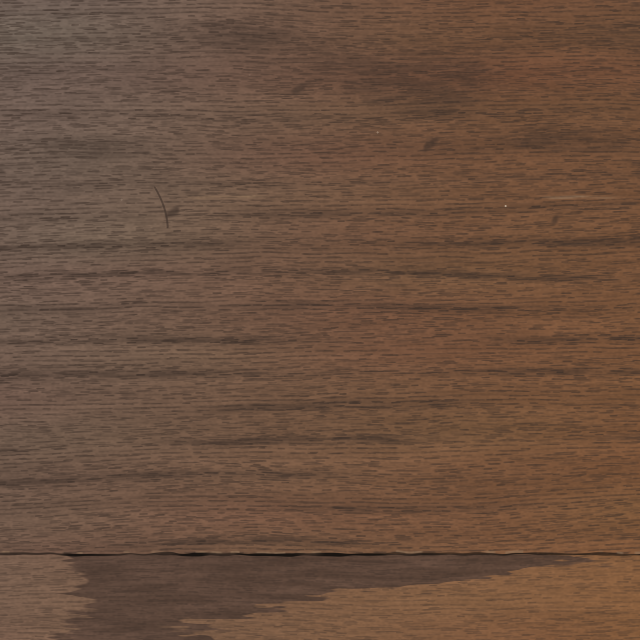
A WebGL 2 fragment shader for this texture:

```glsl
#version 300 es
precision highp float;

uniform vec2 u_resolution;
out vec4 fragColor;

// Board tones at the four corners
const vec3 TOP_LEFT = vec3(0.450, 0.390, 0.350);
const vec3 TOP_RIGHT = vec3(0.446, 0.309, 0.226);
const vec3 BOTTOM_LEFT = vec3(0.442, 0.338, 0.278);
const vec3 BOTTOM_RIGHT = vec3(0.492, 0.341, 0.225);
const vec3 DARK_GRAIN = vec3(0.235, 0.188, 0.162);
const vec3 STAIN = vec3(0.325, 0.250, 0.212);
const vec3 GAP = vec3(0.085, 0.070, 0.060);
const vec3 WORN_EDGE = vec3(0.560, 0.450, 0.350);

const float GAP_Y = 0.134;
const float FAINT_JOINT_Y = 0.692;
const float RING_SPACING = 0.052;
const int PORE_LAYERS = 4;
const float PORE_DEPTH = 0.50;
const float RING_DEPTH = 0.50;
const float GRAIN_CONTRAST = 0.085;
const int KNOT_COUNT = 4;

float hash(vec2 p) {
  vec3 q = fract(p.xyx * vec3(0.1031, 0.1030, 0.0973));
  q += dot(q, q.yzx + 33.33);
  return fract((q.x + q.y) * q.z);
}

float rowNoise(float x, float row) {
  x += 9.0 * hash(vec2(row, 71.0));
  float cell = floor(x);
  float blend = smoothstep(0.0, 1.0, x - cell);
  return mix(hash(vec2(cell, row)), hash(vec2(cell + 1.0, row)), blend);
}

// Value noise whose rows are shifted, so streak ends never line up
float noise(vec2 p) {
  float row = floor(p.y);
  float blend = smoothstep(0.0, 1.0, p.y - row);
  return mix(rowNoise(p.x, row), rowNoise(p.x, row + 1.0), blend);
}

float segmentDistance(vec2 p, vec2 a, vec2 b) {
  vec2 ab = b - a;
  return length(p - a - ab * clamp(dot(p - a, ab) / dot(ab, ab), 0.0, 1.0));
}

// One thin tapered dash in each cell of a row-shifted grid
float dashes(vec2 g, vec2 freq, float seed) {
  vec2 q = g * freq + seed * vec2(3.7, 5.3);
  float row = floor(q.y);
  q.x += 9.0 * hash(vec2(row, seed));
  vec2 id = vec2(floor(q.x), row + 31.0 * seed);
  float along = abs(fract(q.x) - 0.5) * 2.0;
  float reach = mix(0.45, 1.0, hash(id + 0.3));
  float tilt = 0.2 * (hash(id + 0.9) - 0.5) * (fract(q.x) - 0.5);
  float across = abs(fract(q.y) - mix(0.36, 0.64, hash(id + 0.6)) - tilt) / freq.y;
  float body = 1.0 - smoothstep(0.0004, 0.0021, across);
  return body * (1.0 - smoothstep(0.55 * reach, reach, along)) * hash(id);
}

// Growth rings in long broken bands
float growthRings(vec2 g) {
  float phase = g.y / RING_SPACING + 0.6 * noise(g * vec2(1.5, 9.0));
  float ring = pow(0.5 + 0.5 * cos(6.2832 * phase), 7.0);
  float patches = smoothstep(0.2, 0.65, noise(g * vec2(3.0, 20.0) + 5.0));
  return ring * patches;
}

float stainMask(vec2 p) {
  float jag = noise(p * vec2(9.0, 110.0)) + noise(p * vec2(34.0, 290.0)) - 1.0;
  float left = 0.125 + 0.05 * jag + 0.04 * (noise(p * vec2(2.0, 30.0)) - 0.5);
  float right = mix(0.34, 0.88, smoothstep(0.03, 0.125, p.y)) + 0.13 * jag;
  return smoothstep(left - 0.01, left + 0.01, p.x)
       * (1.0 - smoothstep(right - 0.02, right + 0.02, p.x));
}

void main() {
  vec2 p = gl_FragCoord.xy / u_resolution;
  float lowerBoard = 1.0 - smoothstep(GAP_Y - 0.001, GAP_Y + 0.001, p.y);
  float upperBoard = smoothstep(0.6, 0.72, p.y);

  // Grain coordinates follow a gentle tilt and wave
  vec2 g = p + vec2(0.0, 7.0 * lowerBoard);
  g.y += 0.018 * (noise(p * vec2(2.5, 5.0)) - 0.5) - 0.014 * p.x;
  g.y += 0.003 * (noise(p * vec2(14.0, 30.0)) - 0.5);

  // Light falloff and soft tonal streaks
  vec3 color = mix(mix(BOTTOM_LEFT, BOTTOM_RIGHT, p.x),
                   mix(TOP_LEFT, TOP_RIGHT, smoothstep(0.0, 0.85, p.x)), p.y);
  color *= 1.0 + 0.07 * lowerBoard;
  color *= 1.0 + 0.09 * (noise(g * vec2(2.0, 38.0)) - 0.5);
  color *= 1.0 + 0.10 * (noise(g * vec2(16.0, 210.0) + 13.0) - 0.5);
  color.gb *= 1.0 - 0.05 * vec2(1.0, 0.6) * (noise(g * vec2(3.0, 16.0) + 29.0) - 0.5);

  // Stain on the lower board
  float stain = lowerBoard * stainMask(p);
  color = mix(color, STAIN * (0.88 + 0.28 * noise(g * vec2(14.0, 160.0))), 0.85 * stain);

  // Growth rings, and smoky blotches near the top
  float rings = growthRings(g) * mix(1.0, 0.4, upperBoard) * (1.0 - lowerBoard);
  float ragged = smoothstep(0.2, 0.7, noise(g * vec2(22.0, 260.0) + 40.0));
  float smoke = upperBoard * smoothstep(0.64, 0.92, noise(g * vec2(4.0, 17.0) + 61.0));
  float shade = max(RING_DEPTH * rings, 0.4 * smoke) * (0.3 + 0.7 * ragged);
  color = mix(color, DARK_GRAIN, shade);

  // Short thin dark pores, crowded along the rings
  float pores = 0.0;
  for (int i = 0; i < PORE_LAYERS; i++) {
    float layer = float(i);
    pores = max(pores, dashes(g, vec2(15.0 + 6.0 * layer, 121.0 + 13.0 * layer), layer + 1.0));
  }
  pores *= PORE_DEPTH * (1.0 + 0.5 * rings) * (1.0 - 0.3 * lowerBoard);
  pores *= 0.7 + 0.6 * noise(p * vec2(120.0, 260.0));
  color = mix(color, DARK_GRAIN, min(pores, 0.7));

  // Small knots and pale specks
  for (int i = 0; i < KNOT_COUNT; i++) {
    float id = float(i);
    vec2 center = vec2(0.27 + 0.2 * id, 0.54 + 0.4 * hash(vec2(id, 3.0)));
    vec2 d = p - center;
    d.x -= 0.6 * d.y;
    d += 0.012 * (noise(p * 70.0) - 0.5);
    float knot = 1.0 - smoothstep(0.2, 1.0, length(d / vec2(0.012, 0.013)));
    color = mix(color, DARK_GRAIN, 0.55 * knot);
    float speck = 1.0 - smoothstep(0.0008, 0.0024, length(p - center - vec2(-0.08, 0.02)));
    color = mix(color, vec3(0.78, 0.72, 0.64), speck * hash(vec2(id, 8.0)));
  }

  // Curved scratch
  vec2 bent = p + vec2(4.5 * (p.y - 0.707) * (p.y - 0.645), 0.0);
  float scratch = segmentDistance(bent, vec2(0.242, 0.707), vec2(0.262, 0.645));
  color = mix(color, DARK_GRAIN, 0.6 * (1.0 - smoothstep(0.0004, 0.0026, scratch)));

  // Faint joint with worn, pale dashes
  float jointOffset = abs(p.y - FAINT_JOINT_Y + 0.003 * (noise(p * vec2(24.0, 2.0)) - 0.5));
  float worn = smoothstep(0.4, 0.75, noise(vec2(p.x * 9.0, 4.0))) * noise(p * vec2(50.0, 300.0));
  color = mix(color, WORN_EDGE, 0.75 * worn * (1.0 - smoothstep(0.001, 0.004, jointOffset)));

  // Gap between boards with chipped edges
  float gapOffset = p.y - GAP_Y + 0.003 * (noise(vec2(p.x * 48.0, 2.0)) - 0.5);
  float gapWidth = 0.0008 + 0.0022 * noise(vec2(p.x * 41.0, 6.0));
  float gapDepth = 0.55 + 0.4 * smoothstep(0.3, 0.65, noise(vec2(p.x * 22.0, 12.0)));
  float chips = smoothstep(0.5, 0.75, noise(vec2(p.x * 70.0, 9.0)));
  color = mix(color, WORN_EDGE, 0.6 * chips * (1.0 - smoothstep(0.001, 0.003, abs(gapOffset - 0.003))));
  color = mix(color, GAP, gapDepth * (1.0 - smoothstep(gapWidth - 0.001, gapWidth + 0.0012, abs(gapOffset))));

  // Fine surface grain
  color *= 1.0 + GRAIN_CONTRAST * (noise(p * vec2(230.0, 340.0)) - 0.5);
  fragColor = vec4(color, 1.0);
}
```
